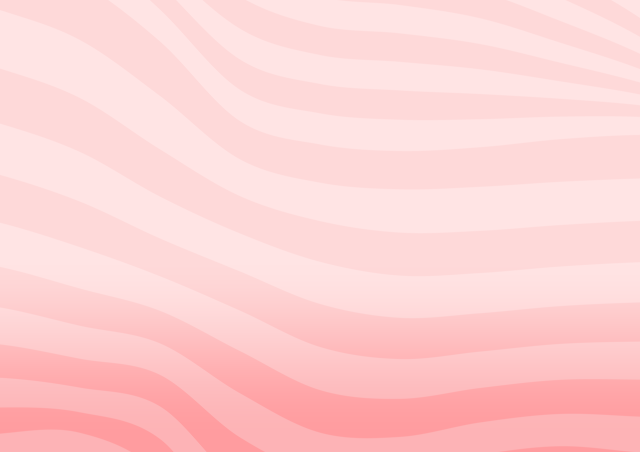
This background is drawn by a WebGL 1 fragment shader. Its source:

```glsl
precision highp float;
uniform vec2 u_resolution;

#define DIVISIONS 542.0
#define KNOT_SPANS 8.0
#define CROWDING 1.2
#define FADE_START 0.57
#define FADE_END 0.97
#define SOFTNESS 0.8
#define LIGHT_TOP vec3(1.0, 0.893, 0.893)
#define LIGHT_BOTTOM vec3(0.992, 0.702, 0.712)
#define DARK_TOP vec3(0.996, 0.851, 0.851)
#define DARK_BOTTOM vec3(1.0, 0.612, 0.624)

// Shape of the ribbon family at one place across the canvas
float middleDepth = 0.0;
vec3 lowerSpread = vec3(0.0);
vec3 upperSpread = vec3(0.0);

// Cubic weight of a knot at signed distance t
float splineWeight(float t) {
  t = abs(t);
  if (t < 1.0) return 1.0 + t * t * (1.5 * t - 2.5);
  if (t < 2.0) return 2.0 + t * (-4.0 + t * (2.5 - 0.5 * t));
  return 0.0;
}

void bend(float offset, float depth, vec3 lower, vec3 upper) {
  float weight = splineWeight(offset);
  middleDepth += weight * depth;
  lowerSpread += weight * lower;
  upperSpread += weight * upper;
}

// Flow of the ribbons, left to right, with one knot beyond each side
void shapeFlow(float x) {
  bend(x + 1.0, -15.0, vec3(73.0, -1.8, 0.0), vec3(0.0, 80.0, 0.0));
  bend(x, 12.0, vec3(72.4, -2.16, 0.0), vec3(0.0, 75.0, 0.0));
  bend(x - 1.0, 48.0, vec3(72.1, -2.5, 0.0), vec3(40.0, 42.0, 0.0));
  bend(x - 2.0, 115.0, vec3(68.3, -4.4, 0.21), vec3(58.0, 24.0, 0.7));
  bend(x - 3.0, 191.0, vec3(44.0, 0.1, 0.06), vec3(20.0, 31.0, 0.8));
  bend(x - 4.0, 219.0, vec3(44.5, 1.75, -0.14), vec3(18.0, 33.0, 0.2));
  bend(x - 5.0, 227.0, vec3(52.0, 0.0, -0.07), vec3(17.0, 34.0, 0.0));
  bend(x - 6.0, 224.0, vec3(54.0, -1.15, 0.0), vec3(30.0, 26.0, 0.45));
  bend(x - 7.0, 218.0, vec3(53.0, -1.1, 0.0), vec3(53.0, 13.0, 1.0));
  bend(x - 8.0, 214.0, vec3(51.5, -0.65, 0.0), vec3(67.0, 4.3, 1.07));
  bend(x - 9.0, 212.0, vec3(51.0, -0.4, 0.0), vec3(68.0, 0.0, 0.6));
}

// Depth below the top of the ribbon edge with the given index
float edgeDepth(float index) {
  float n = abs(index);
  float below = dot(lowerSpread, vec3(n, n * n, n * n * n));
  float above = dot(upperSpread, vec3(1.0 - exp(-CROWDING * n), n, n * n));
  return (middleDepth + (index < 0.0 ? -above : below)) / DIVISIONS;
}

void main() {
  vec2 uv = gl_FragCoord.xy / u_resolution;
  float depth = 1.0 - uv.y;
  float blur = SOFTNESS / u_resolution.y;
  shapeFlow(uv.x * KNOT_SPANS);

  // Alternate light and dark at each successive edge
  float lightness = 1.0;
  for (int i = -9; i <= 10; i++) {
    float index = float(i);
    float crossed = smoothstep(-blur, blur, depth - edgeDepth(index));
    lightness = mix(lightness, 1.0 - mod(abs(index), 2.0), crossed);
  }

  // Both ribbon colours deepen toward the bottom
  float fade = smoothstep(FADE_START, FADE_END, depth);
  vec3 light = mix(LIGHT_TOP, LIGHT_BOTTOM, fade);
  vec3 dark = mix(DARK_TOP, DARK_BOTTOM, fade);
  gl_FragColor = vec4(mix(dark, light, lightness), 1.0);
}
```
